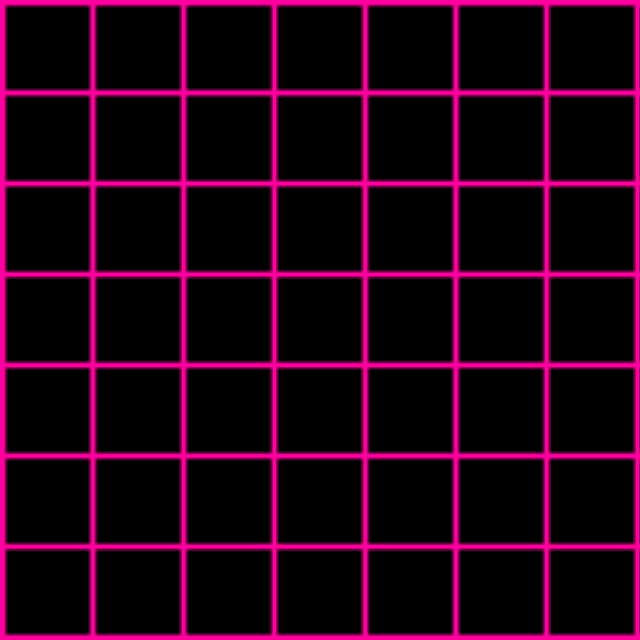
Reproduce this pattern procedurally as a three.js fragment shader.

```glsl
// Neon magenta square grid, seven cells across and down, glowing on black.
varying vec2 vUv;

const vec3 NEON = vec3(0.995, 0.0, 0.62);
const float PITCH = 0.1418;       // spacing between line centres
const float FIRST_LINE = 0.0034;  // centre of the first line
const float CORE_INNER = 0.0018;  // half width of the solid core
const float CORE_OUTER = 0.0033;  // where the core has faded out
const float GLOW_REACH = 0.0083;  // half width including the halo
const float GLOW_LEVEL = 0.6;     // halo strength beside the core

// Distance to the nearest of the evenly spaced lines.
float lineDistance(float x, float first, float pitch) {
  float cell = (x - first) / pitch;
  return abs(cell - floor(cell + 0.5)) * pitch;
}

// Distance to a solid band that runs from the canvas edge inward.
float bandDistance(float fromEdge, float depth) {
  return max(fromEdge - depth, 0.0);
}

// Brightness of a tube: a solid core inside a linear halo.
float neonTube(float d) {
  float core = 1.0 - smoothstep(CORE_INNER, CORE_OUTER, d);
  float falloff = (GLOW_REACH - d) / (GLOW_REACH - CORE_OUTER);
  return mix(GLOW_LEVEL * clamp(falloff, 0.0, 1.0), 1.0, core);
}

// Overlapping light, brightening the corners where halos cross.
float screenBlend(float a, float b) {
  return 1.0 - (1.0 - a) * (1.0 - b);
}

void main() {
  // Measure down from the top so that both axes share one layout.
  vec2 p = vec2(vUv.x, 1.0 - vUv.y);

  float dx = lineDistance(p.x, FIRST_LINE, PITCH);
  float dy = lineDistance(p.y, FIRST_LINE, PITCH);

  // Heavier frame on the left and top, filled edge at the bottom.
  dx = min(dx, bandDistance(p.x, 0.0046));
  dy = min(dy, bandDistance(p.y, 0.0046));
  dy = min(dy, bandDistance(1.0 - p.y, 0.0036));

  float light = screenBlend(neonTube(dx), neonTube(dy));
  gl_FragColor = vec4(NEON * light, 1.0);
}
```
